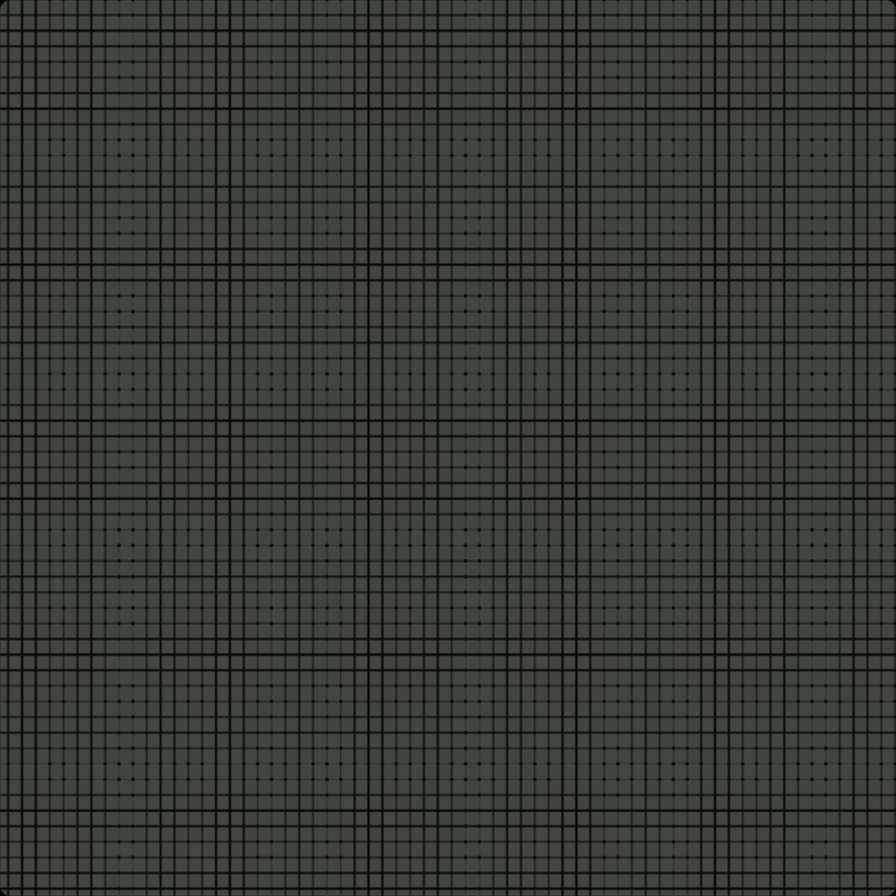
A Shadertoy shader for this pattern:

```glsl
// Dark grey-green mesh of fine black wires whose weight swells and fades in woven beats.

const float TAU = 6.2831853;
const vec2 REPEATS = vec2(64.65, 57.44);
const vec2 CENTRE = vec2(0.5273, 0.487);
const vec3 GREEN_GREY = vec3(0.250, 0.274, 0.246);
const vec3 WARM_GREY = vec3(0.270, 0.266, 0.250);
const vec3 WIRE_BLACK = vec3(0.015, 0.025, 0.010);

float hash(vec2 p) {
    return fract(sin(dot(p, vec2(127.1, 311.7))) * 43758.5453);
}

// Darkness of numbered wires: a five-wire rhythm under a slower beat
vec2 wireStrength(vec2 index) {
    vec2 rhythm = cos(TAU * index / 5.0);
    vec2 beat = cos(TAU * index / 12.5) * vec2(1.0, -1.0);
    return clamp(0.64 - 0.32 * rhythm - 0.20 * beat, 0.14, 1.0);
}

// Soft coverage of a shape, from its signed distance
float coverage(float dist, float soft) {
    return 1.0 - smoothstep(-soft, soft, dist);
}

// Distance past a rounded corner of the canvas
float cornerDistance(vec2 uv, float radius) {
    vec2 inset = min(uv, 1.0 - uv);
    return length(max(radius - inset, 0.0)) - radius;
}

// Panel colour drifts between green and warm grey, with faint cell variation
vec3 panelColour(vec2 grid) {
    vec2 drift = cos(TAU * grid / 12.5);
    float warmth = clamp(0.5 - 0.25 * drift.x + 0.25 * drift.y, 0.0, 1.0);
    float grain = (hash(floor(grid + 0.5)) - 0.5) * 0.008;
    return mix(GREEN_GREY, WARM_GREY, warmth) + grain;
}

void mainImage(out vec4 fragColor, in vec2 fragCoord) {
    vec2 uv = fragCoord / iResolution.xy;
    float soft = max(0.0014, 0.75 / iResolution.y);

    // Wires lie on half-integer grid coordinates
    vec2 grid = (uv - CENTRE) * REPEATS;
    vec2 index = floor(grid) + 0.5;
    vec2 offset = abs(grid - index) / REPEATS;

    // Strong wires are also slightly wider
    vec2 strength = wireStrength(index);
    vec2 halfWidth = mix(vec2(0.0009), vec2(0.0013), strength);
    float column = strength.x * coverage(offset.x - halfWidth.x, soft);
    float row = strength.y * coverage(offset.y - halfWidth.y, soft);
    float wires = 1.0 - (1.0 - column) * (1.0 - row);

    // Knots at the crossings stay dark where the wires fade
    float knot = 0.92 * coverage(length(offset) - 0.0021, soft);
    float corner = coverage(-cornerDistance(uv, 0.012), soft);

    float darkness = max(max(wires, knot), corner);
    fragColor = vec4(mix(panelColour(grid), WIRE_BLACK, darkness), 1.0);
}
```
